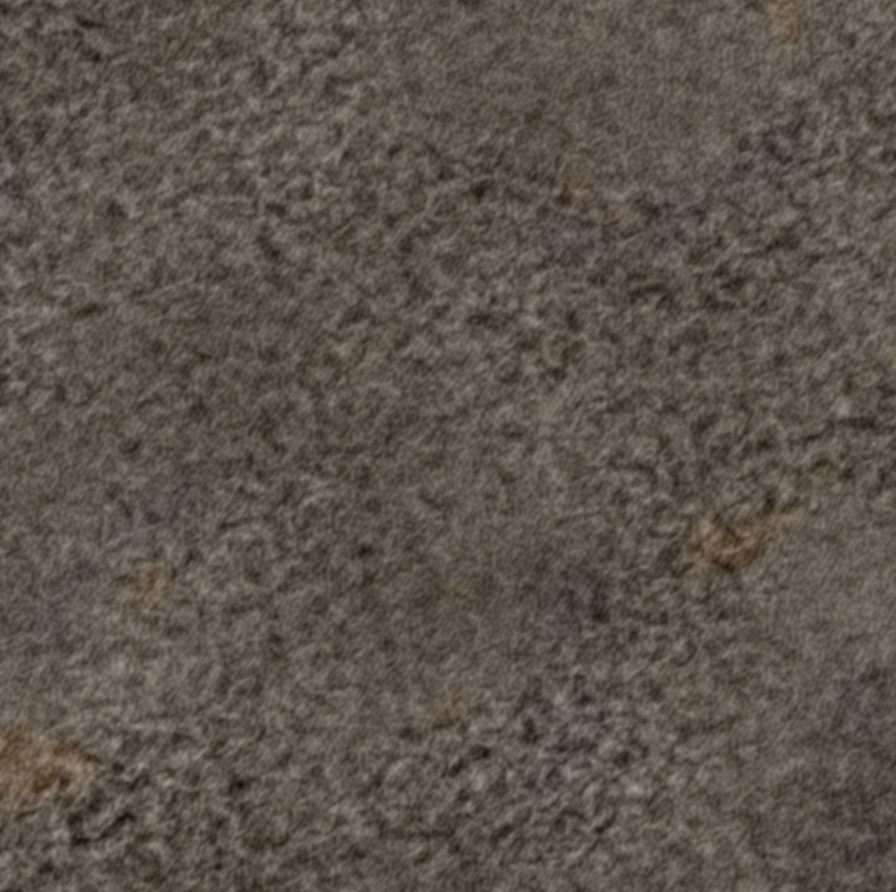
Write a Shadertoy shader that draws this texture.

```glsl
// Weathered grey-brown stone: crumbly grain with a slight diagonal lean, dark pits,
// faint rust stains and cool shadows. Built from layers of gradient noise, rotated
// and stretched, with a slow roughness field that varies the grain contrast.

#define GRAIN_SCALE    56.0   // coarse grains per canvas height
#define GRAIN_CONTRAST 0.145
#define FINE_CONTRAST  0.105
#define PIT_SCALE      43.0
#define PIT_DEPTH      0.105
#define LEAN           0.75   // grain direction in radians
#define STRETCH        1.4    // grain length over width
#define CLOUD_CONTRAST 0.065
#define STONE_COLOR    vec3(0.373, 0.341, 0.301)
#define RUST_TINT      vec3(0.045, 0.004, -0.022)
#define COOL_TINT      vec3(-0.030, -0.027, -0.012)

float hash(vec2 cell) {
    vec3 h = fract(cell.xyx * vec3(0.1031, 0.1030, 0.0973));
    h += dot(h, h.yzx + 33.33);
    return fract((h.x + h.y) * h.z);
}

float cornerSlope(vec2 cell, vec2 offset) {
    float angle = 6.28318 * hash(cell);
    return dot(vec2(cos(angle), sin(angle)), offset);
}

// Gradient noise, roughly -0.7 to 0.7
float noise(vec2 p) {
    vec2 cell = floor(p), f = fract(p);
    vec2 w = f * f * f * (f * (f * 6.0 - 15.0) + 10.0);
    vec2 e = vec2(1.0, 0.0);
    float low  = mix(cornerSlope(cell, f), cornerSlope(cell + e, f - e), w.x);
    float high = mix(cornerSlope(cell + e.yx, f - e.yx),
                     cornerSlope(cell + e.xx, f - e.xx), w.x);
    return mix(low, high, w.y);
}

// Turns the plane so x runs along the angle, then lengthens features along x
vec2 grainSpace(vec2 p, float angle, float stretch) {
    float c = cos(angle), s = sin(angle);
    return vec2((c * p.x + s * p.y) / stretch, c * p.y - s * p.x);
}

float clouds(vec2 p) {
    float sum = 0.0, amplitude = 1.0;
    for (int i = 0; i < 3; i++) {
        sum += amplitude * noise(p);
        p = grainSpace(p, 0.6, 1.0) * 2.1 + 17.3;
        amplitude *= 0.5;
    }
    return sum;
}

void mainImage(out vec4 fragColor, in vec2 fragCoord) {
    vec2 p = fragCoord / iResolution.y;

    // Slow fields, drawn out along the diagonal
    vec2 slow = grainSpace(p, 0.55, 1.6);
    float shade = clouds(slow * 5.0 + 3.7);
    float roughness = clamp(1.0 + 0.9 * clouds(slow * 4.0 + 41.0), 0.55, 1.5);

    // A small warp breaks up the grain outlines
    vec2 warp = vec2(noise(p * 31.0 + 5.0), noise(p * 31.0 + 71.0));
    vec2 q = p + 0.008 * warp;

    // Grain in three sizes
    float coarse = noise(grainSpace(q, LEAN - 0.3, STRETCH) * GRAIN_SCALE + 11.0);
    float medium = noise(grainSpace(q, LEAN, STRETCH) * GRAIN_SCALE * 1.9 + 29.0);
    float fine   = noise(grainSpace(p, LEAN + 0.25, STRETCH) * GRAIN_SCALE * 3.6 + 53.0);
    float grain = GRAIN_CONTRAST * (coarse + medium) * roughness + FINE_CONTRAST * fine;

    // Dark pits, deeper where the stone is rough
    float pitField = noise(grainSpace(q, 0.3, 1.3) * PIT_SCALE + 87.0) + 0.25 * medium;
    float pits = smoothstep(0.12, 0.52, pitField) * roughness;

    // Stains
    float rust = smoothstep(0.36, 0.68, clouds(grainSpace(p, 0.9, 1.4) * 6.0 + 63.0));
    float cool = smoothstep(0.15, 0.60, clouds(slow * 6.0 + 95.0));

    vec3 color = STONE_COLOR + CLOUD_CONTRAST * shade + grain - PIT_DEPTH * pits;
    color += RUST_TINT * rust + COOL_TINT * cool;
    fragColor = vec4(clamp(color, 0.0, 1.0), 1.0);
}
```
